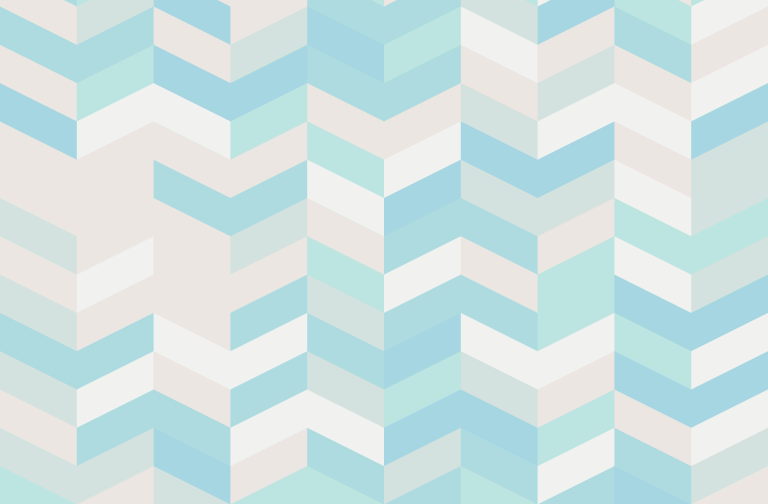
A Shadertoy shader for this pattern:

```glsl
// Pastel chevron mosaic: ten columns of slanted bands, alternately falling and
// rising, so that the band edges meet in a zigzag. Each column walks upward
// around a weighted colour ring, so neighbouring bands seldom share a colour.

#define COLUMNS 10.0       // columns across the canvas
#define BAND_HEIGHT 0.4987 // band height in column widths
#define BAND_SHIFT 0.01    // vertical phase in bands
#define MIN_STEP 0.06      // least move around the ring between bands
#define SEED 17.0

const vec3 PALETTE[6] = vec3[6](
    vec3(0.945, 0.945, 0.937),  // white
    vec3(0.680, 0.860, 0.880),  // aqua
    vec3(0.920, 0.900, 0.885),  // blush
    vec3(0.828, 0.888, 0.874),  // sage
    vec3(0.736, 0.893, 0.878),  // mint
    vec3(0.648, 0.840, 0.888)); // blue

// Upper end of each colour's arc on the ring
const float ARC_END[6] = float[6](0.20, 0.39, 0.56, 0.72, 0.88, 1.0);

float hash(vec2 p) {
    vec3 q = fract(vec3(p.xyx + SEED) * vec3(0.1031, 0.1030, 0.0973));
    q += dot(q, q.yzx + 33.33);
    return fract((q.x + q.y) * q.z);
}

vec3 ringColor(float position) {
    int i = 0;
    while (i < 5 && position >= ARC_END[i]) i++;
    return PALETTE[i];
}

// Colour of one band, reached by stepping up from the foot of its column
vec3 bandColor(float column, float row) {
    float position = hash(vec2(column, 71.0));
    for (float r = 0.0; r <= row; r++)
        position += mix(MIN_STEP, 1.0 - MIN_STEP, hash(vec2(column, r)));
    return ringColor(fract(position));
}

// Bands of one column, blended over a pixel at the nearest edge
vec3 columnColor(float column, float level, float blur) {
    float edge = floor(level + 0.5);
    float above = clamp((level - edge) / blur + 0.5, 0.0, 1.0);
    return mix(bandColor(column, edge - 1.0), bandColor(column, edge), above);
}

void mainImage(out vec4 fragColor, in vec2 fragCoord) {
    float pixel = COLUMNS / iResolution.x;
    vec2 p = fragCoord * pixel;

    // Triangle wave shears the bands down and up in alternate columns
    float zigzag = 1.0 - abs(mod(p.x, 2.0) - 1.0);
    float level = p.y / BAND_HEIGHT + zigzag + BAND_SHIFT;
    float blur = pixel * length(vec2(1.0, 1.0 / BAND_HEIGHT));

    // Blend the two columns beside the nearest vertical edge
    float edge = floor(p.x + 0.5);
    float right = clamp((p.x - edge) / pixel + 0.5, 0.0, 1.0);
    vec3 color = mix(columnColor(edge - 1.0, level, blur),
                     columnColor(edge, level, blur), right);
    fragColor = vec4(color, 1.0);
}
```
